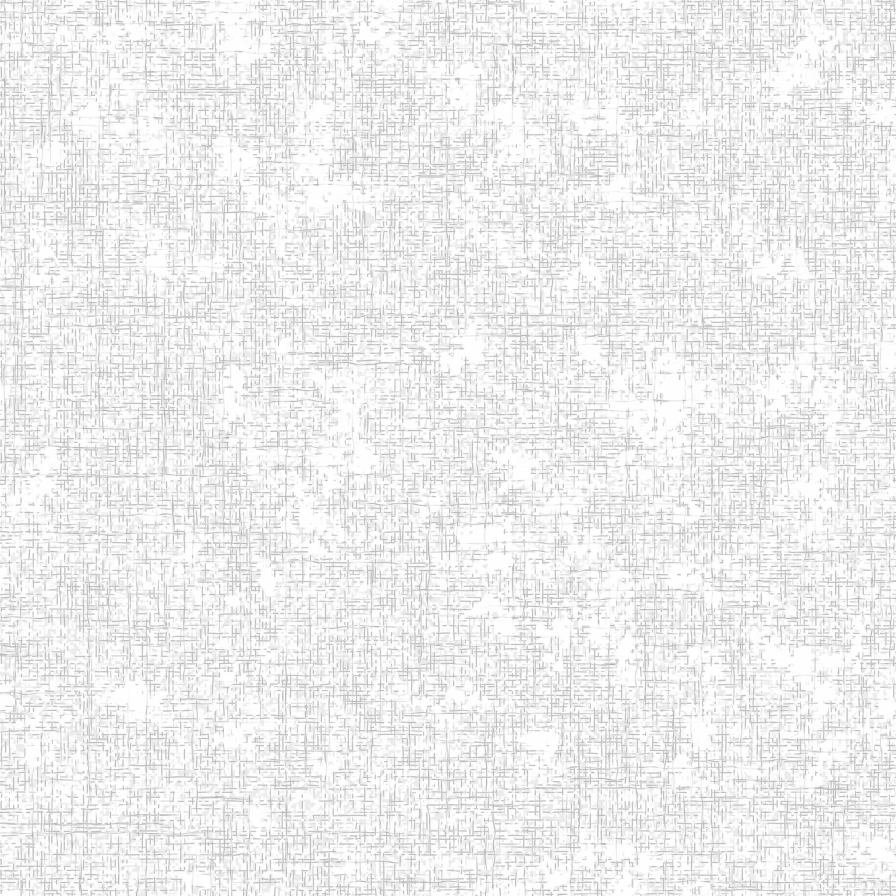
Reproduce this texture procedurally as a Shadertoy shader.

```glsl
// Pale woven linen: fine broken grey threads cross at right angles on white,
// with sparser, longer dark threads on top. Every thread is a wavering row
// whose ink is cut into dots and dashes by noise; small ragged flecks stay bare.

#define PAPER 0.995         // brightness of bare cloth
#define FINE_COUNT 230.0    // fine threads across the canvas
#define LONG_COUNT 95.0     // slots for long threads
#define FINE_WIDTH 0.0015   // thread widths in canvas units
#define LONG_WIDTH 0.0014
#define FINE_DEPTH 0.185    // darkening by each kind of thread
#define LONG_DEPTH 0.23
#define GRAIN_DEPTH 0.07

float hash(vec2 p) {
    vec3 q = fract(p.xyx * 0.1031);
    q += dot(q, q.yzx + 33.33);
    return fract((q.x + q.y) * q.z);
}

float noise(vec2 p) {
    vec2 cell = floor(p), f = fract(p);
    f = f * f * (3.0 - 2.0 * f);
    float low = mix(hash(cell), hash(cell + vec2(1, 0)), f.x);
    float high = mix(hash(cell + vec2(0, 1)), hash(cell + vec2(1, 1)), f.x);
    return mix(low, high, f.y);
}

// Share of a pixel covered by a line at distance d from the pixel centre
float coverage(float d, float width, float pixel) {
    float covered = min(0.5 * width, d + 0.5 * pixel)
                  - max(-0.5 * width, d - 0.5 * pixel);
    return max(covered, 0.0) / pixel;
}

// One wavering line per slot, running along x; also returns the slot index
float rowLine(vec2 p, float count, float width, float seed, float pixel, out float row) {
    row = floor(p.y * count) + seed;
    float centre = 0.5 + 0.35 * (hash(vec2(row, 7.0)) - 0.5);
    centre += 0.25 * (noise(vec2(p.x * 70.0, row + 600.0)) - 0.5);
    return coverage(abs(fract(p.y * count) - centre) / count, width, pixel);
}

// Short, dotted threads whose density drifts in narrow streaks
float fineThreads(vec2 p, float seed, float pixel) {
    float row;
    float line = rowLine(p, FINE_COUNT, FINE_WIDTH, seed, pixel, row);
    float streak = noise(p * vec2(18.0, 60.0) + seed);
    float run = noise(vec2(p.x * 30.0, row));
    float dash = noise(vec2(p.x * 260.0, row + 400.0));
    float presence = smoothstep(0.28, 0.6, 0.7 * run + 0.3 * streak);
    return line * presence * mix(0.05, 1.25, smoothstep(0.25, 0.6, dash));
}

// Sparse, nearly continuous threads with tapered ends
float longThreads(vec2 p, float seed, float pixel) {
    float row;
    float line = rowLine(p, LONG_COUNT, LONG_WIDTH, seed, pixel, row);
    float run = noise(vec2(p.x * 12.0, row));
    float wear = noise(vec2(p.x * 190.0, row + 200.0));
    return line * smoothstep(0.64, 0.76, run) * mix(0.35, 1.25, wear);
}

// Ragged bare flecks: 0 where the cloth is blank, 1 where it is inked
float inkMask(vec2 p) {
    float cloud = 0.4 * noise(p * 23.0) + 0.3 * noise(p * 57.0 + 50.0);
    cloud += 0.3 * noise(p * 190.0 + 90.0);
    return smoothstep(0.31, 0.39, cloud);
}

void mainImage(out vec4 fragColor, in vec2 fragCoord) {
    float pixel = 1.0 / iResolution.y;
    vec2 p = fragCoord * pixel;
    float mask = inkMask(p);

    // Fine weave in both directions
    float across = fineThreads(p, 11.0, pixel);
    float upward = fineThreads(p.yx, 911.0, pixel);
    float weave = max(across, upward);

    // Long threads, faded over bare flecks
    float strands = max(longThreads(p, 1511.0, pixel), longThreads(p.yx, 2311.0, pixel));
    strands *= mix(0.35, 1.0, mask);

    // Faint fibrous grain between the threads
    float grain = smoothstep(0.5, 0.8, noise(p * 310.0 + 30.0)) * mask;

    // The darkest layer wins, so crossings do not pile up
    float ink = max(FINE_DEPTH * weave * mask, LONG_DEPTH * strands);
    ink = max(ink, GRAIN_DEPTH * grain) + 0.25 * min(ink, GRAIN_DEPTH * grain);
    fragColor = vec4(vec3(clamp(PAPER - ink, 0.0, 1.0)), 1.0);
}
```
